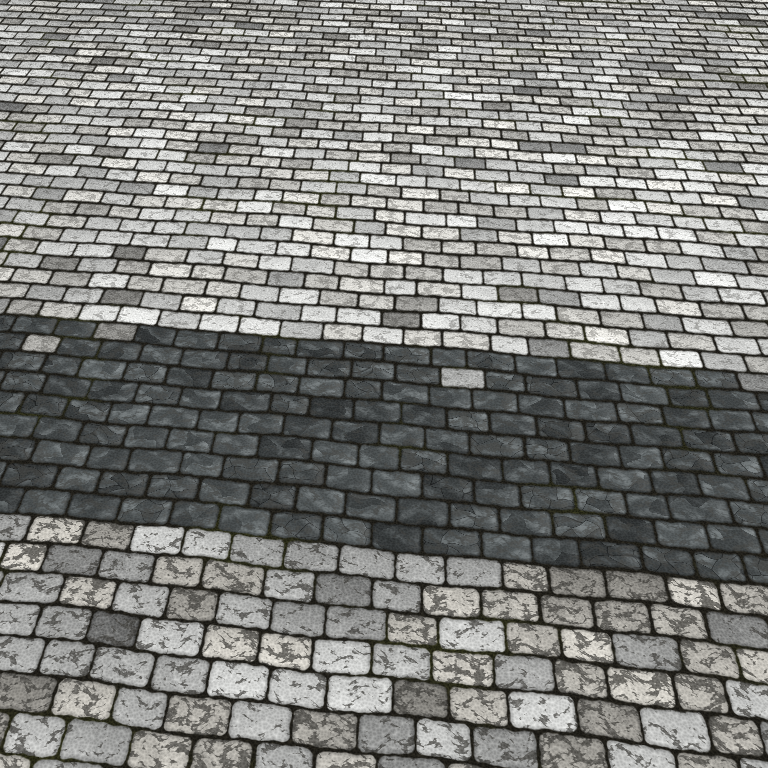
Write a WebGL 2 fragment shader that draws this texture.

```glsl
#version 300 es
precision highp float;
// Worn grey cobblestone paving in perspective, crossed by a band of dark slate setts.
uniform vec2 u_resolution;
out vec4 fragColor;

// Perspective and layout, in canvas units (depth grows toward the viewer)
const float HORIZON = 0.586;      // height of the vanishing line above the top edge
const float VANISH_X = 0.56;      // where the cross joints converge
const float ROW_VANISH = 12.8;    // how far off the courses converge
const float STONE_WIDTH = 0.053;  // stone width per unit of depth
const float ROW_DENSITY = 43.8;   // number of courses per unit of inverse depth
const float JOINT = 0.00125;      // half joint width per unit of depth
const float JITTER = 0.2;         // irregularity of the stone widths
const float BAND_FIRST = -44.0;   // dark courses, far to near
const float BAND_LAST = -36.0;

const vec3 PALE = vec3(0.995, 1.0, 0.99);
const vec3 WARM = vec3(1.0, 0.985, 0.945);
const vec3 SLATE = vec3(0.275, 0.292, 0.295);
const vec3 SLATE_SHEEN = vec3(0.52, 0.545, 0.55);
const vec3 GRIME = vec3(0.27, 0.265, 0.25);
const vec3 SOIL = vec3(0.125, 0.118, 0.098);
const vec3 MOSS = vec3(0.19, 0.20, 0.09);

float hash(vec2 p) {
  vec3 q = fract(p.xyx * vec3(0.1031, 0.1030, 0.0973));
  q += dot(q, q.yzx + 33.33);
  return fract((q.x + q.y) * q.z);
}

// Cellular noise: nearest distance, second distance, random value of the cell
vec3 cellular(vec2 p) {
  vec2 base = floor(p);
  vec3 best = vec3(9.0, 9.0, 0.0);
  for (int j = -1; j <= 1; j++)
  for (int i = -1; i <= 1; i++) {
    vec2 c = base + vec2(i, j);
    float dist = length(c + vec2(hash(c), hash(c + 57.3)) - p);
    if (dist < best.x) best = vec3(dist, best.x, hash(c + 11.7));
    else best.y = min(best.y, dist);
  }
  return best;
}

float layeredCells(vec2 p) {
  return 0.45 * cellular(p).x + 0.32 * cellular(p * 2.3 + 7.1).x
       + 0.23 * cellular(p * 5.1 + 3.7).x;
}

// Horizontal position of the joint to the left of a stone
float jointAt(float column, float row) {
  return column + JITTER * (hash(vec2(column, row)) - 0.5);
}

float roundedBox(vec2 p, vec2 halfSize, float radius) {
  vec2 e = abs(p) - halfSize + radius;
  return length(max(e, 0.0)) + min(max(e.x, e.y), 0.0) - radius;
}

void main() {
  vec2 uv = gl_FragCoord.xy / u_resolution;
  float pixel = 1.0 / u_resolution.y;
  float down = 1.0 - uv.y;

  // Ground plane: columns and courses
  float depth = down + HORIZON;
  float rowDepth = depth / (1.0 + uv.x / ROW_VANISH);
  vec2 ground = vec2((uv.x - VANISH_X) / (STONE_WIDTH * depth), -ROW_DENSITY / rowDepth);
  ground.y += 0.05 * sin(ground.x * 0.7 + ground.y * 0.4)
            + 0.03 * sin(ground.x * 2.3 - ground.y * 0.7);
  vec2 cellSize = vec2(STONE_WIDTH * depth, rowDepth * rowDepth / ROW_DENSITY);

  // Staggered stones of uneven width
  float row = floor(ground.y);
  float along = ground.x + 0.5 * mod(row, 2.0) + 0.3 * hash(vec2(row, 4.0));
  float column = floor(along);
  if (along < jointAt(column, row)) column -= 1.0;
  else if (along > jointAt(column + 1.0, row)) column += 1.0;
  float left = jointAt(column, row);
  float right = jointAt(column + 1.0, row);
  vec2 stone = vec2(column, row);
  float tone = hash(stone + 21.0);
  float kind = hash(stone + 83.0);
  float wear = hash(stone + 140.0);

  // Outline with a chipped, slightly wavy edge
  vec2 local = vec2(along - 0.5 * (left + right), ground.y - row - 0.5);
  vec2 halfSize = 0.5 * vec2(right - left, 1.0) * cellSize - JOINT * depth * (0.75 + 0.6 * wear);
  vec2 face = local * vec2(1.5, 1.0) + stone * vec2(7.3, 5.9);
  float chips = cellular(face * 4.0).x - 0.45;
  float outline = roundedBox(local * cellSize, halfSize, cellSize.y * 0.17)
                + cellSize.y * (0.05 * chips + 0.012 * sin(face.x * 9.0 + 4.0 * wear));
  float cover = 1.0 - smoothstep(-pixel, pixel, outline);
  float inner = smoothstep(0.0, 0.12 * cellSize.y, -outline);

  // Surface patterns
  float near = smoothstep(0.52, 0.7, down);
  vec2 warp = 0.06 * sin(face.yx * 7.0 + vec2(0.0, 1.7));
  float stain = layeredCells((face + warp) * vec2(2.2, 3.2));
  float grain = cellular(face * 13.0).x - 0.45;
  vec3 facet = cellular((face + warp) * vec2(1.5, 2.1) + 31.0);
  float patches = sin(uv.x * 9.0 + 5.0 * down) * sin(down * 17.0 - uv.x * 4.0);

  // Pale stones
  float glow = exp(-5.0 * pow(down - 0.31, 2.0) - 1.2 * pow(uv.x - 0.65, 2.0));
  float value = mix(0.62 + 0.18 * glow, 0.66, near) + 0.25 * (tone - 0.45) + 0.03 * patches;
  value -= 0.19 * step(0.89, kind);
  value += 0.17 * grain + 0.06 * (facet.z - 0.5) + 0.04 * inner + 0.08 * local.y;
  vec3 pale = value * mix(PALE, WARM, step(0.55, wear) * mix(0.5, 1.0, near));
  float blotch = smoothstep(0.45, 0.59, stain + 0.14 * (wear - 0.5));
  pale = mix(pale, GRIME + 0.15 * grain, blotch * mix(0.32, 0.72, near));

  // Dark slate with split facets, wet sheen and cracks
  vec3 slate = SLATE * (0.9 + 0.35 * (tone - 0.4) + 0.3 * (facet.z - 0.4) + 0.3 * grain);
  float ripple = 0.5 + 0.5 * sin(face.y * 8.0 + 2.5 * sin(face.x * 3.0 + 6.0 * wear));
  float sheen = smoothstep(0.3, 0.95, 0.5 * facet.z + 0.5 * ripple) * smoothstep(0.65, 0.2, stain);
  slate = mix(slate, SLATE_SHEEN, 0.75 * sheen * inner * (0.6 + 0.5 * tone));
  float crack = 1.0 - smoothstep(0.0, 0.06, facet.y - facet.x);
  slate *= 1.0 - 0.4 * crack * step(0.6, wear);
  slate = mix(slate, GRIME * 1.1, 0.4 * blotch);
  slate += 0.05 * smoothstep(0.1, 0.4, local.x) * inner;

  // Band with a few pale replacements along its far edge
  float keep = row < BAND_FIRST + 1.5 ? 0.88 : 1.0;
  bool isSlate = row >= BAND_FIRST && row <= BAND_LAST && kind < keep;
  vec3 color = isSlate ? slate : pale;
  color *= mix(0.84, 1.0, inner);

  // Soil and moss in the joints
  float moss = smoothstep(0.5, 0.85, cellular(ground * 0.34 + 9.0).x);
  vec3 joint = mix(SOIL, MOSS, 0.6 * moss) * (1.0 + 0.8 * grain);
  fragColor = vec4(clamp(mix(joint, color, cover), 0.0, 1.0), 1.0);
}
```
